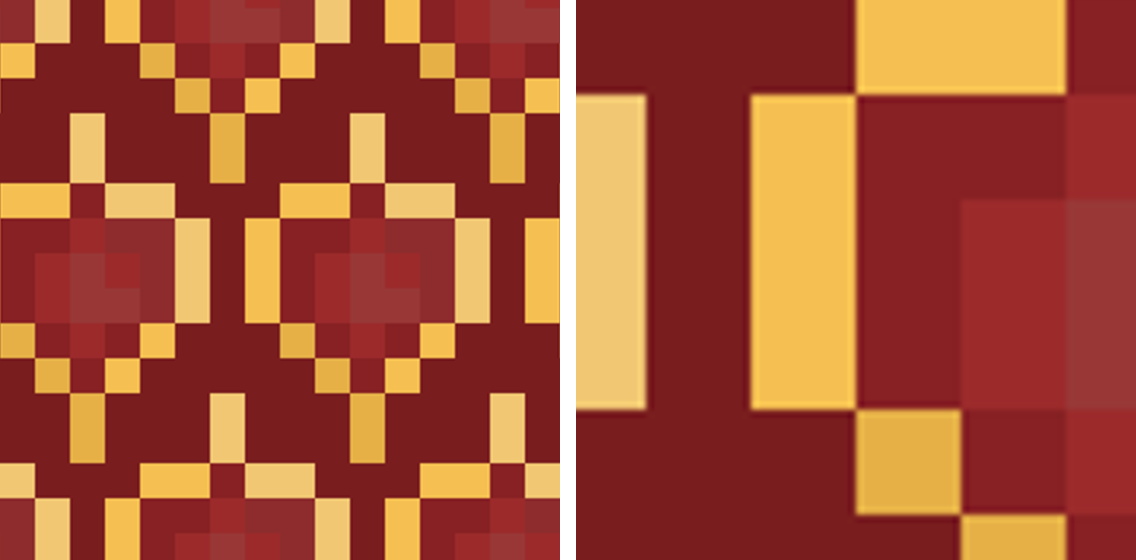
Left: the whole. Right: its middle third, enlarged.
Write a Shadertoy shader that draws this pattern.

```glsl
// Interlocking drop-shaped lozenges in blocky cells: gold rims on deep red cloth.
// Each cell's colour follows from its row and column in a motif, staggered in brick
// rows; neighbouring cells are blended with a narrow, slightly sharpened edge.

const float CELLS = 16.0;       // cells along the canvas height
const float PERIOD = 8.0;       // cells per repeat, across and down
const float SOFTNESS = 0.04;    // half width of a cell edge, in cells
const float OVERSHOOT = 0.07;   // strength of the sharpened rim

const vec3 CLOTH = vec3(0.478, 0.115, 0.118);
const vec3 FILL  = vec3(0.530, 0.128, 0.137);
const vec3 SHADE = vec3(0.557, 0.173, 0.176);
const vec3 GLOW  = vec3(0.610, 0.165, 0.170);
const vec3 CORE  = vec3(0.596, 0.216, 0.212);
const vec3 PALE  = vec3(0.945, 0.780, 0.450);
const vec3 GOLD  = vec3(0.960, 0.750, 0.320);
const vec3 OCHRE = vec3(0.900, 0.690, 0.280);

// Half width of the motif in cells, rows counted from its top
float motifReach(float row) {
    if (row < 1.5) return 0.0;
    if (row < 2.5) return 2.0;
    if (row < 5.5) return 3.0;
    return max(8.0 - row, 0.0);
}

// Rim is lit from the upper right
vec3 rimColour(float col, float row) {
    if (row < 1.5 || (col > 0.5 && row < 5.5)) return PALE;
    return (row > 5.5 && col < 0.5) ? OCHRE : GOLD;
}

// Nested tones inside the rim
vec3 insideColour(float col, float row) {
    bool body = row > 2.5 && row < 5.5;
    bool lower = row > 3.5 && row < 5.5;
    if (lower && (col == 0.0 || (col == 1.0 && row > 4.5))) return CORE;
    if (lower && abs(col) < 1.5) return GLOW;
    if (col == 0.0 && row > 2.5 && row < 6.5) return GLOW;
    return (body && col > 0.5) ? SHADE : FILL;
}

// Paints one motif over the base colour
vec3 paintMotif(vec3 base, float col, float row) {
    float reach = motifReach(row);
    float side = abs(col);
    if (row < 0.0 || row > 9.5 || side > reach) return base;
    bool rim = side == reach || (row == 2.0 && side > 0.5);
    return rim ? rimColour(col, row) : insideColour(col, row);
}

// Colour of a whole cell; motifs are taller than a band, so two bands can meet
vec3 cellColour(vec2 cell) {
    vec3 colour = CLOTH;
    float topBand = floor(cell.y / PERIOD);
    for (float i = 0.0; i < 2.0; i++) {
        float band = topBand - i;
        float stagger = 0.5 * PERIOD * mod(band, 2.0);
        float col = mod(cell.x - 2.0 - stagger + 0.5 * PERIOD, PERIOD) - 0.5 * PERIOD;
        colour = paintMotif(colour, col, cell.y - band * PERIOD);
    }
    return colour;
}

// Smooth step across an edge with a small overshoot on both sides
float edgeBlend(float d, float halfWidth) {
    float t = d / halfWidth;
    float after = t - 1.6;
    float before = t + 1.6;
    float ring = exp(-4.0 * after * after) - exp(-4.0 * before * before);
    return smoothstep(-1.0, 1.0, t) + OVERSHOOT * ring;
}

void mainImage(out vec4 fragColor, in vec2 fragCoord) {
    // Cell units, rows running downward from the top of the first full motif
    vec2 uv = fragCoord / iResolution.y;
    vec2 p = vec2(uv.x, 1.0 - uv.y) * CELLS - vec2(0.0, 3.235);

    // Blend the four cells around the nearest grid corner
    vec2 corner = floor(p + 0.5);
    float halfWidth = max(SOFTNESS, 0.7 * CELLS / iResolution.y);
    float wx = edgeBlend(p.x - corner.x, halfWidth);
    float wy = edgeBlend(p.y - corner.y, halfWidth);
    vec3 upper = mix(cellColour(corner - 1.0), cellColour(corner - vec2(0.0, 1.0)), wx);
    vec3 lower = mix(cellColour(corner - vec2(1.0, 0.0)), cellColour(corner), wx);
    fragColor = vec4(clamp(mix(upper, lower, wy), 0.0, 1.0), 1.0);
}
```
